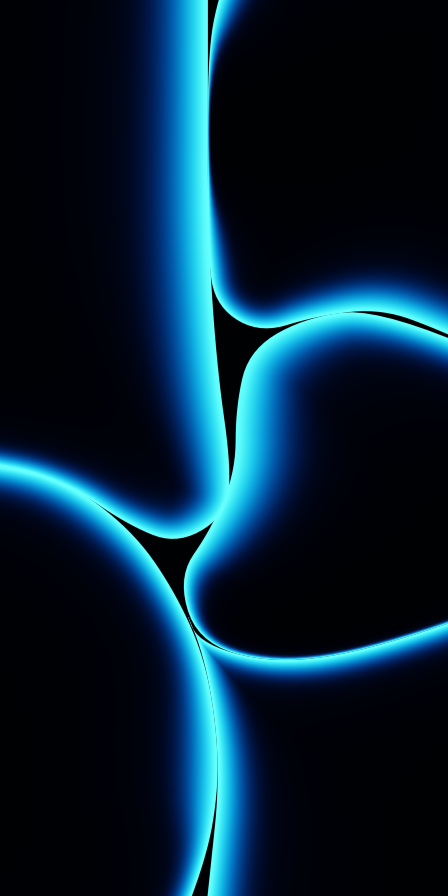
Write a WebGL 2 fragment shader that draws this background.

```glsl
#version 300 es
precision highp float;
// Five dark rounded cells pressed together, with neon blue light glowing inward from their rims.

uniform vec2 u_resolution;
out vec4 fragColor;

const int KNOTS = 12;
const int STEPS = 8;
const vec3 GAP_COLOR = vec3(0.0, 0.002, 0.012);

// Closed quadratic B-spline; each knot is (x, y, glow spread) in percent of the width.
// Returns the depth inside the outline and the blended spread of the nearby rim.
vec2 cellField(vec2 p, vec3 knots[KNOTS]) {
    float nearest = 1e6, side = -1.0, spreadSum = 0.0, weightSum = 0.0;
    for (int i = 0; i < KNOTS; i++) {
        vec3 knot = knots[i];
        vec3 start = 0.5 * (knots[(i + KNOTS - 1) % KNOTS] + knot);
        vec3 end = 0.5 * (knot + knots[(i + 1) % KNOTS]);
        vec3 a = start;
        for (int j = 1; j <= STEPS; j++) {
            float t = float(j) / float(STEPS);
            vec3 b = mix(mix(start, knot, t), mix(knot, end, t), t);
            vec2 along = b.xy - a.xy, toPoint = p - a.xy;
            float h = clamp(dot(toPoint, along) / dot(along, along), 0.0, 1.0);
            vec2 offset = toPoint - along * h;
            float dist2 = dot(offset, offset);
            nearest = min(nearest, dist2);

            // Nearby rim pieces dominate the spread, which keeps the light seamless
            float weight = 1.0 / (dist2 * dist2 + 0.01);
            spreadSum += weight * mix(a.z, b.z, h);
            weightSum += weight;

            // Even-odd crossing test
            if ((a.y > p.y) != (b.y > p.y)) {
                float crossing = a.x + along.x * toPoint.y / along.y;
                if (p.x < crossing) side = -side;
            }
            a = b;
        }
    }
    return vec2(side * sqrt(nearest), spreadSum / weightSum);
}

// Maps light strength to black, navy, blue and cyan
vec3 neonRamp(float g) {
    return vec3(0.35 * pow(g, 3.5), pow(g, 1.2) * (1.6 - 0.63 * g), 1.0 - exp(-3.3 * g));
}

vec3 cellLight(float depth, float spread) {
    float d = max(depth, 0.0);
    float s = max(spread, 0.05);
    float core = exp(-pow(d / s, 1.5));
    float halo = 0.05 * exp(-d / (2.5 * s));
    float rim = exp(-d / 0.5) * smoothstep(0.0, 0.4, spread);
    return GAP_COLOR + neonRamp(min(core + halo, 1.0)) + rim * vec3(0.08, 0.06, 0.04);
}

vec3 paintCell(vec3 below, vec2 p, float pixel, vec3 knots[KNOTS]) {
    vec2 field = cellField(p, knots);
    float mask = smoothstep(-0.7, 0.7, field.x / pixel);
    return mix(below, cellLight(field.x, field.y), mask);
}

void main() {
    vec2 p = gl_FragCoord.xy / u_resolution * vec2(100.0, 200.0);
    float pixel = 100.0 / u_resolution.x;

    vec3 lowerRight[KNOTS] = vec3[KNOTS](
        vec3(45.6, 53.4, 2.3), vec3(48.4, 37.2, 3.9), vec3(48.7, 22.9, 4.7),
        vec3(47.4, 9.9, 4.9), vec3(42, -40, 4.7), vec3(125, -60, 0.3),
        vec3(125, 23, 0.3), vec3(125, 69.8, 2.1), vec3(85.9, 55.7, 2.6),
        vec3(62.5, 51.6, 2.6), vec3(44.3, 56.2, 1.8), vec3(41.1, 64.6, 1.6));
    vec3 upperRight[KNOTS] = vec3[KNOTS](
        vec3(56, 221, 4), vec3(48.4, 200, 3.8), vec3(46.4, 187, 0.4),
        vec3(46.4, 160.9, 0), vec3(46.4, 144, 2.5), vec3(47.9, 131.8, 2.6),
        vec3(57.8, 125.5, 2.6), vec3(70.3, 129.4, 3.4), vec3(84.6, 131.2, 4.4),
        vec3(97.7, 126.6, 4.4), vec3(125, 114, 3.6), vec3(125, 221, 1));
    vec3 middleRight[KNOTS] = vec3[KNOTS](
        vec3(125, 114, 3), vec3(84.6, 131.2, 3.6), vec3(68.2, 129.2, 5),
        vec3(55.5, 121.9, 7), vec3(52.6, 108.9, 8.4), vec3(52.6, 94.5, 7.8),
        vec3(46.9, 81.5, 5.2), vec3(39.6, 71.1, 2.6), vec3(44.3, 56.2, 0.8),
        vec3(62.5, 51.6, 0.4), vec3(85.9, 55.7, 0.4), vec3(125, 69.8, 0.4));
    vec3 upperLeft[KNOTS] = vec3[KNOTS](
        vec3(-39, 239, 2), vec3(46.4, 239, 6.8), vec3(46.4, 179.2, 7),
        vec3(46.4, 147.9, 7.3), vec3(48.4, 118, 7.3), vec3(51.6, 95.8, 6.2),
        vec3(50.5, 84.9, 4.7), vec3(39.6, 78.4, 3.6), vec3(28.6, 82.8, 2.9),
        vec3(15.6, 91.7, 2.3), vec3(0, 96.6, 2.1), vec3(-39, 99.7, 2));
    vec3 lowerLeft[KNOTS] = vec3[KNOTS](
        vec3(-39, 99.7, 3), vec3(0, 96.6, 3.1), vec3(15.6, 92.2, 3.9),
        vec3(29.9, 81.2, 3.9), vec3(39, 68, 3.4), vec3(45.6, 53.4, 3.6),
        vec3(48.4, 37.2, 5), vec3(48.7, 22.9, 5.7), vec3(45.8, 7.3, 2.3),
        vec3(36.5, -16, 2.6), vec3(-39, -34, 1), vec3(-39, 31, 1));

    // Paint back to front; uncovered gaps stay black
    vec3 color = GAP_COLOR;
    color = paintCell(color, p, pixel, lowerRight);
    color = paintCell(color, p, pixel, upperRight);
    color = paintCell(color, p, pixel, middleRight);
    color = paintCell(color, p, pixel, upperLeft);
    color = paintCell(color, p, pixel, lowerLeft);
    fragColor = vec4(color, 1.0);
}
```
